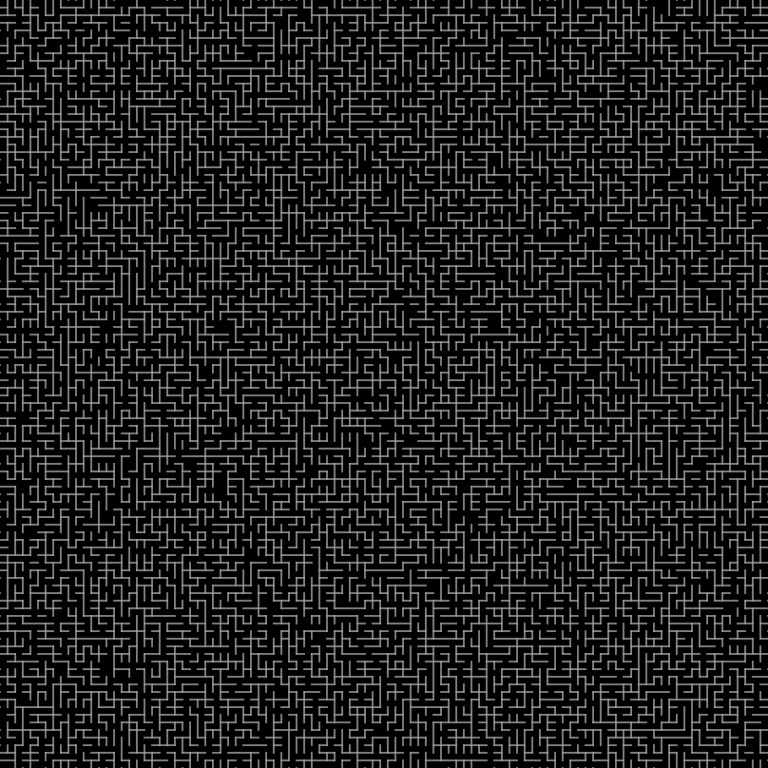
A WebGL 1 fragment shader for this pattern:

```glsl
precision highp float;

uniform vec2 u_resolution;

const float CELLS = 101.0;          // maze cells along one side
const float STROKE_CORE = 0.0005;   // solid half width, in canvas units
const float STROKE_EDGE = 0.00185;  // half width where the stroke fades out
const float RUN_LENGTH = 3.0;       // collinear walls that share a bias
const float RUN_BIAS = 0.22;
const vec3 FLOOR_COLOR = vec3(0.004);
const vec3 WALL_COLOR = vec3(0.51);

float hash(vec2 p, float seed) {
  vec3 q = fract(p.xyx * vec3(0.1031, 0.1030, 0.0973) + seed);
  q += dot(q, q.yzx + 33.33);
  return fract((q.x + q.y) * q.z);
}

vec2 turnLeft(vec2 d) { return vec2(-d.y, d.x); }
vec2 turnRight(vec2 d) { return vec2(d.y, -d.x); }

// Random weight of a lattice edge, slightly shared along straight runs
float edgeWeight(vec2 node, vec2 dir) {
  vec2 start = node + min(dir, 0.0);
  vec2 axis = abs(dir);
  float seed = axis.x * 0.37;
  vec2 run = floor((start + axis * start.yx) / mix(vec2(1.0), vec2(RUN_LENGTH), axis));
  return mix(hash(start, seed), hash(run + 217.0, seed + 0.5), RUN_BIAS);
}

// Minimum spanning tree test: follow the lighter edges with the left hand.
// Coming back over the edge means it is a bridge; closing a loop drops it.
bool isWall(vec2 start, vec2 dir) {
  float limit = edgeWeight(start, dir);
  vec2 end = start + dir;
  vec2 at = end;
  vec2 probe = turnLeft(dir);
  for (int i = 0; i < 140; i++) {
    if (edgeWeight(at, probe) <= limit) {
      if (at == end && probe == -dir) return true;
      if (at == start && probe == dir) return false;
      at += probe;
      probe = turnLeft(probe);
    } else {
      probe = turnRight(probe);
    }
  }
  return limit < 0.5;
}

float strokeInk(float dist, float core, float edge) {
  return clamp((edge - dist) / (edge - core), 0.0, 1.0);
}

// Half wall reaching from a node towards one neighbour
float wallArm(vec2 node, vec2 offset, vec2 dir, float core, float edge) {
  float across = abs(dot(offset, dir.yx));
  float behind = max(-dot(offset, dir), 0.0);
  float ink = strokeInk(across, core, edge) * strokeInk(behind, core, edge);
  float line = dot(node, abs(dir.yx));
  bool onRim = line < 0.5 || line > CELLS - 0.5;
  if (ink <= 0.0 || onRim) return 0.0;
  return isWall(node + min(dir, 0.0), abs(dir)) ? ink : 0.0;
}

// Both arms along one axis
float wallLine(vec2 node, vec2 offset, vec2 axis, float core, float edge) {
  return max(wallArm(node, offset, axis, core, edge),
             wallArm(node, offset, -axis, core, edge));
}

void main() {
  float side = min(u_resolution.x, u_resolution.y);
  vec2 p = gl_FragCoord.xy / side * CELLS;
  vec2 node = floor(p + 0.5);
  vec2 offset = p - node;

  // Stroke profile in cells, never sharper than the pixel grid
  float core = STROKE_CORE * CELLS;
  float edge = max(STROKE_EDGE, STROKE_CORE + 0.7 / side) * CELLS;

  float across = wallLine(node, offset, vec2(1.0, 0.0), core, edge);
  float upright = wallLine(node, offset, vec2(0.0, 1.0), core, edge);

  // Corners and junctions are a little brighter
  float ink = max(across, upright) + 0.25 * min(across, upright);
  gl_FragColor = vec4(mix(FLOOR_COLOR, WALL_COLOR, ink), 1.0);
}
```
